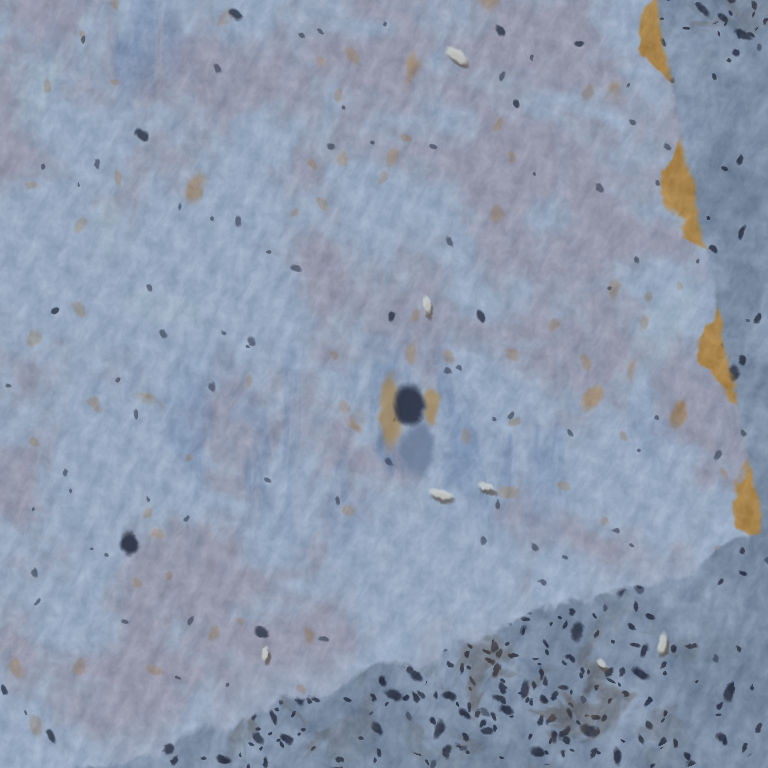
Reproduce this texture procedurally as a three.js fragment shader.

```glsl
varying vec2 vUv;

const vec3 PAINT = vec3(0.590, 0.660, 0.750);
const vec3 MAUVE = vec3(0.580, 0.595, 0.665);
const vec3 STAIN_BLUE = vec3(0.440, 0.530, 0.665);
const vec3 PALE = vec3(0.640, 0.710, 0.765);
const vec3 GROUND = vec3(0.455, 0.520, 0.610);
const vec3 OCHRE = vec3(0.660, 0.500, 0.250);
const vec3 RUST = vec3(0.560, 0.480, 0.410);
const vec3 BROWN = vec3(0.310, 0.270, 0.230);
const vec3 TAR = vec3(0.170, 0.200, 0.270);
const vec3 CHIP_WHITE = vec3(0.800, 0.815, 0.800);

const float EDGE_SLOPE = 0.34;   // rise of the lower panel edge
const float SIDE_SLOPE = 0.205;  // lean of the right panel edge
const float STRIP_PERIOD = 0.21; // spacing of the ochre remnants
const float RAGGED = 0.005;      // roughness of all outlines
const float GRAIN = 0.055;       // contrast of the fine relief

vec4 hash4(vec2 p) {
  vec4 h = fract(p.xyxy * vec4(0.1031, 0.1030, 0.0973, 0.1099));
  h += dot(h, h.wzxy + 33.33);
  return fract((h.xxyz + h.yzzw) * h.zywx);
}

mat2 turn(float a) {
  float c = cos(a), s = sin(a);
  return mat2(c, s, -s, c);
}

// Layered, warped sines, roughly -0.6 to 0.6
float waves(vec2 p) {
  float sum = 0.0, amp = 0.5;
  for (int i = 0; i < 6; i++) {
    p = turn(1.15) * p * 1.65 + 2.7;
    p += 0.4 * sin(p.yx * 1.3 + float(i));
    sum += amp * sin(p.x) * sin(p.y);
    amp *= 0.65;
  }
  return sum;
}

// Cellular scatter of leaning ellipses; size is in cells
float flecks(vec2 p, float cells, float seed, float keep, float size, float stretch) {
  vec2 g = p * cells;
  float mask = 0.0;
  for (int j = -1; j <= 1; j++) {
    for (int i = -1; i <= 1; i++) {
      vec2 cell = floor(g) + vec2(float(i), float(j));
      vec4 h = hash4(cell + seed);
      vec2 d = turn(2.2 * (h.z - 0.5) - 0.35) * (g - cell - h.xy);
      float r = size * mix(0.45, 1.0, fract(h.z * 7.3));
      float body = 1.0 - smoothstep(0.6, 1.25, length(d * vec2(stretch, 1.0)) / r);
      mask = max(mask, body * step(h.w, keep));
    }
  }
  return mask;
}

float blob(vec2 p, vec2 center, vec2 radius) {
  return 1.0 - smoothstep(0.65, 1.2, length((p - center) / radius));
}

float cloud(vec2 p, vec2 center, vec2 radius) {
  vec2 d = (p - center) / radius;
  return exp(-dot(d, d));
}

void main() {
  vec2 uv = vUv;
  vec2 p = uv + RAGGED * vec2(waves(uv * 38.0), waves(uv * 38.0 + 9.0));
  float broad = waves(uv * 4.0 + 1.3);
  float patchy = waves(uv * 13.0 + 5.0);
  vec2 lean = turn(0.4) * uv;
  float relief = waves(lean * vec2(75.0, 42.0)) + 0.5 * waves(uv * 120.0);

  // Panel outline
  float below = p.y + 0.043 - EDGE_SLOPE * p.x + 0.022 * patchy;
  float side = 0.853 + SIDE_SLOPE * (1.0 - p.y) - p.x;
  float inside = min(below, side);
  float panel = smoothstep(-0.004, 0.006, inside);

  // Weathered paint
  float warm = 0.3 + broad + 0.7 * patchy + 0.45 * cloud(uv, vec2(0.85, 0.42), vec2(0.22));
  vec3 paint = mix(PAINT, MAUVE, smoothstep(0.05, 0.85, warm));
  float smear = flecks(p, 5.0, 31.0, 0.35, 0.42, 2.8);
  paint = mix(paint, PALE, 0.45 * smear * smoothstep(0.4, 0.6, uv.y));
  float streak = smoothstep(-0.05, 0.5, waves(uv * vec2(24.0, 7.0)) + 0.3 * patchy);
  float blueZone = cloud(uv, vec2(0.5, 0.43), vec2(0.32, 0.11))
                 + 0.8 * cloud(uv, vec2(0.14, 0.94), vec2(0.12, 0.09));
  paint = mix(paint, STAIN_BLUE, 0.75 * streak * blueZone);
  float rim = smoothstep(0.08, 0.0, below);
  paint = mix(paint, PAINT * 1.03, 0.6 * rim);

  // Rust patches and the worn ochre strip
  float rust = flecks(p, 8.0, 3.0, 0.20, 0.22, 1.7) * smoothstep(-0.3, 0.3, patchy + 0.1);
  rust = max(rust, 0.6 * flecks(p, 22.0, 17.0, 0.13, 0.30, 1.6));
  paint = mix(paint, mix(RUST, OCHRE, 0.25 + 0.4 * patchy), 0.65 * rust);
  float stripWidth = 0.014 + 0.030 * cos(6.2832 * (uv.y - 0.33) / STRIP_PERIOD) + 0.022 * patchy;
  float strip = smoothstep(-0.002, 0.006, stripWidth - side) * step(0.27, uv.y);
  paint = mix(paint, OCHRE, 0.88 * strip);

  // Bare ground with clustered tar flecks
  vec3 ground = mix(GROUND, PAINT, clamp(0.22 + 0.6 * patchy, 0.0, 0.6));
  float cluster = cloud(uv, vec2(0.70, 0.10), vec2(0.19, 0.09))
                + 0.8 * cloud(uv, vec2(0.36, 0.05), vec2(0.08, 0.06))
                + 0.6 * cloud(uv, vec2(0.92, 0.98), vec2(0.08, 0.05));
  float keep = 0.05 + 0.55 * min(cluster, 1.0);
  float tar = max(flecks(p, 32.0, 41.0, keep, 0.48, 1.9), flecks(p, 64.0, 57.0, keep, 0.45, 1.7));
  float earthy = smoothstep(0.0, 0.4, waves(uv * 20.0 + 3.0)) * min(cluster, 1.0);
  ground = mix(ground, BROWN, 0.45 * earthy);
  ground = mix(ground, mix(TAR, BROWN, 0.7 * earthy), 0.88 * tar);

  vec3 color = mix(ground, paint, panel);
  color += GRAIN * relief * vec3(1.0, 0.96, 0.92);

  // Pits and pale chips with a shaded lower side
  float pits = max(flecks(p, 13.0, 71.0, 0.10, 0.14, 1.5), 0.7 * flecks(p, 34.0, 83.0, 0.07, 0.24, 1.5));
  color = mix(color, TAR, 0.8 * pits);
  float shade = flecks(p + vec2(-0.003, 0.007), 10.0, 97.0, 0.10, 0.17, 2.2);
  float chips = flecks(p, 10.0, 97.0, 0.10, 0.17, 2.2);
  color = mix(color, BROWN, 0.6 * shade);
  color = mix(color, CHIP_WHITE, 0.8 * chips);

  // Deep chip with an ochre surround, and one black pit
  float halo = max(blob(p, vec2(0.508, 0.462), vec2(0.017, 0.048)), blob(p, vec2(0.562, 0.472), vec2(0.010, 0.026)));
  color = mix(color, OCHRE, 0.6 * halo);
  color = mix(color, STAIN_BLUE * 0.85, 0.7 * blob(p, vec2(0.543, 0.415), vec2(0.022, 0.038)));
  float hole = max(blob(p, vec2(0.534, 0.473), vec2(0.021, 0.026)), blob(p, vec2(0.168, 0.293), vec2(0.012, 0.016)));
  color = mix(color, TAR, 0.92 * hole);

  gl_FragColor = vec4(color, 1.0);
}
```
